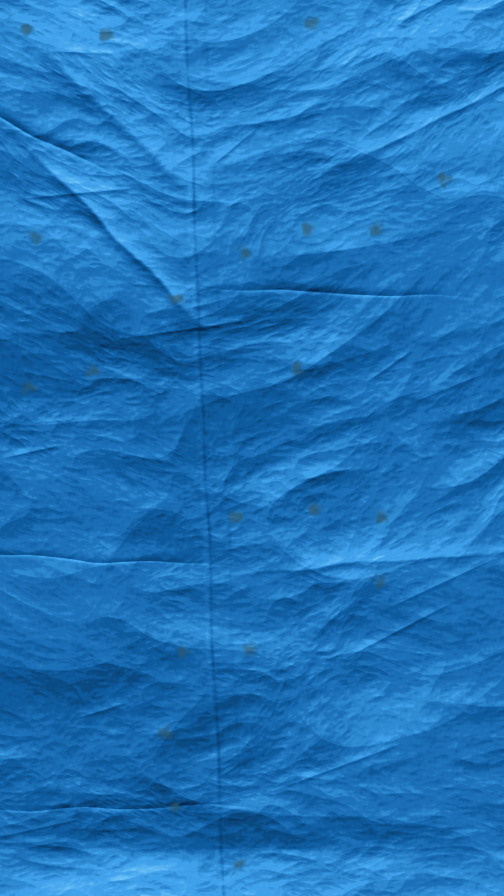
This texture is drawn by a Shadertoy shader. Its source:

```glsl
// A crumpled blue woven tarpaulin with a vertical seam, lit from above.
// Ridged gradient noise is shaded by its slope; long folds, scattered
// creases, a fine weave and a few dirt specks are layered over it.

const vec2 LIGHT_DIR = vec2(-0.28, 0.96);

vec2 hash2(vec2 p) {
    vec2 k = vec2(dot(p, vec2(127.1, 311.7)), dot(p, vec2(269.5, 183.3)));
    return fract(sin(k) * 43758.5453);
}

float cornerRamp(vec2 cell, vec2 corner, vec2 f) {
    return dot(hash2(cell + corner) * 2.0 - 1.0, f - corner);
}

// Gradient noise, centred on zero
float noise(vec2 p) {
    vec2 i = floor(p), f = fract(p);
    vec2 u = f * f * f * (f * (f * 6.0 - 15.0) + 10.0);
    float low = mix(cornerRamp(i, vec2(0, 0), f), cornerRamp(i, vec2(1, 0), f), u.x);
    float high = mix(cornerRamp(i, vec2(0, 1), f), cornerRamp(i, vec2(1, 1), f), u.x);
    return mix(low, high, u.y);
}

mat2 rotate(float angle) {
    float c = cos(angle), s = sin(angle);
    return mat2(c, s, -s, c);
}

float seamX(float y) {
    return mix(0.25, 0.207, y) + 0.004 * noise(vec2(3.0, y * 9.0));
}

// Height of the crumpled sheet: wrinkles sag towards the seam
float sheetHeight(vec2 p) {
    float side = p.x - seamX(p.y);
    float sag = 0.32 * sqrt(side * side + 0.003) * smoothstep(0.0, 0.8, p.y);
    vec2 q = vec2(p.x, (p.y - sag) * 1.75);
    q += 0.045 * vec2(noise(q * 6.0), noise(q * 6.0 + 17.0));
    float height = 0.0, freq = 4.5, slope = 1.0;
    for (int i = 0; i < 5; i++) {
        float turn = 0.5 * sin(float(i) * 2.3 + 0.4);
        height -= slope / freq * abs(noise(rotate(turn) * q * freq + float(i) * 7.3));
        freq *= 2.05;
        slope *= 0.88;
    }
    return height;
}

float sheetSlope(vec2 p, float stepSize) {
    return (sheetHeight(p) - sheetHeight(p + LIGHT_DIR * stepSize)) / stepSize;
}

// Fold from a to b: a lit lobe above the line, a narrow shadow below it
float fold(vec2 p, vec2 a, vec2 b, float width) {
    vec2 d = b - a, r = p - a;
    float along = dot(r, d) / dot(d, d);
    float s = (d.x * r.y - d.y * r.x) / (length(d) * width);
    float taper = smoothstep(0.0, 0.35, along) * smoothstep(1.0, 0.65, along);
    float lit = smoothstep(-0.15, 0.15, s);
    return taper * (lit * exp(-s * s) - (1.0 - lit) * exp(-5.0 * s * s));
}

float longFolds(vec2 p) {
    p += 0.008 * vec2(noise(p * 14.0), noise(p * 14.0 + 9.0));
    float tone = 0.42 * fold(p, vec2(0.0, 0.87), vec2(0.25, 0.61), 0.020);
    tone += 0.38 * fold(p, vec2(0.33, 0.79), vec2(0.66, 0.95), 0.012);
    tone += 0.28 * fold(p, vec2(0.02, 0.97), vec2(0.24, 0.76), 0.035);
    tone -= 0.50 * fold(p, vec2(-0.06, 0.90), vec2(0.13, 0.805), 0.008);
    tone -= 0.40 * fold(p, vec2(0.20, 0.680), vec2(0.54, 0.668), 0.007);
    tone -= 0.38 * fold(p, vec2(-0.10, 0.385), vec2(0.28, 0.368), 0.006);
    tone += 0.30 * fold(p, vec2(0.22, 0.355), vec2(0.62, 0.390), 0.014);
    tone -= 0.30 * fold(p, vec2(-0.08, 0.095), vec2(0.32, 0.100), 0.006);
    return tone;
}

float scatteredCreases(vec2 p) {
    float tone = 0.0;
    for (int i = 0; i < 26; i++) {
        vec2 id = vec2(float(i), 4.7);
        vec2 centre = hash2(id) * vec2(0.5625, 1.0);
        vec2 shape = hash2(id + 31.0);
        float lean = 0.4 * sign(centre.x - seamX(centre.y)) * centre.y;
        vec2 reach = rotate(lean + shape.x - 0.5) * vec2(mix(0.03, 0.11, shape.y), 0.0);
        tone += (shape.x - 0.3) * 0.5 * fold(p, centre - reach, centre + reach, 0.008);
    }
    return tone;
}

// Broad light and dark areas of the sheet
float broadLight(vec2 p) {
    float left = smoothstep(0.42, 0.05, p.x);
    float tone = 0.50 + 0.15 * smoothstep(0.62, 0.84, p.y);
    tone -= (0.10 + 0.12 * left) * exp(-pow((p.y - 0.58) / 0.075, 2.0));
    tone -= 0.15 * left * exp(-pow((p.y - 0.20) / 0.10, 2.0));
    tone += 0.24 * smoothstep(0.054, 0.046, p.y + 0.006 * noise(p * 12.0));
    return tone + 0.34 * noise(p * vec2(3.0, 6.5) + 5.0);
}

float seam(vec2 p) {
    float d = p.x - seamX(p.y);
    float wear = 0.6 + 0.9 * noise(vec2(p.y * 16.0, 2.0));
    float line = 0.10 * exp(-pow((d + 0.005) / 0.003, 2.0)) - 0.26 * exp(-pow(d / 0.0018, 2.0));
    return wear * (line - 0.07 * exp(-pow((d - 0.022) / 0.002, 2.0)));
}

float weave(vec2 p) {
    return 0.13 * noise(p * vec2(85.0, 230.0)) + 0.09 * noise(p * vec2(240.0, 150.0) + 40.0);
}

float dirt(vec2 p) {
    vec2 cell = floor(p * 13.0), rnd = hash2(cell + 71.0);
    float d = length(fract(p * 13.0) - mix(vec2(0.3), vec2(0.7), rnd));
    float present = step(0.8, hash2(cell + 13.0).x);
    return present * smoothstep(0.13, 0.02, d + 0.12 * noise(p * 110.0));
}

vec3 tarpColor(float t) {
    vec3 c = mix(vec3(0.02, 0.17, 0.33), vec3(0.04, 0.29, 0.51), smoothstep(-0.25, 0.08, t));
    c = mix(c, vec3(0.055, 0.355, 0.62), smoothstep(0.08, 0.28, t));
    c = mix(c, vec3(0.11, 0.44, 0.72), smoothstep(0.28, 0.52, t));
    c = mix(c, vec3(0.18, 0.54, 0.82), smoothstep(0.52, 0.73, t));
    c = mix(c, vec3(0.25, 0.63, 0.92), smoothstep(0.73, 0.92, t));
    return mix(c, vec3(0.44, 0.77, 0.98), smoothstep(0.95, 1.4, t));
}

void mainImage(out vec4 fragColor, in vec2 fragCoord) {
    vec2 p = fragCoord / iResolution.y;
    float crumple = 0.095 * (1.0 + 0.8 * noise(p * 5.0 + 23.0));
    float tone = broadLight(p) + crumple * sheetSlope(p, 0.002);
    tone += longFolds(p) + scatteredCreases(p) + seam(p) + weave(p);
    vec3 color = mix(tarpColor(tone), vec3(0.20, 0.34, 0.40), 0.6 * dirt(p));
    fragColor = vec4(color, 1.0);
}
```
